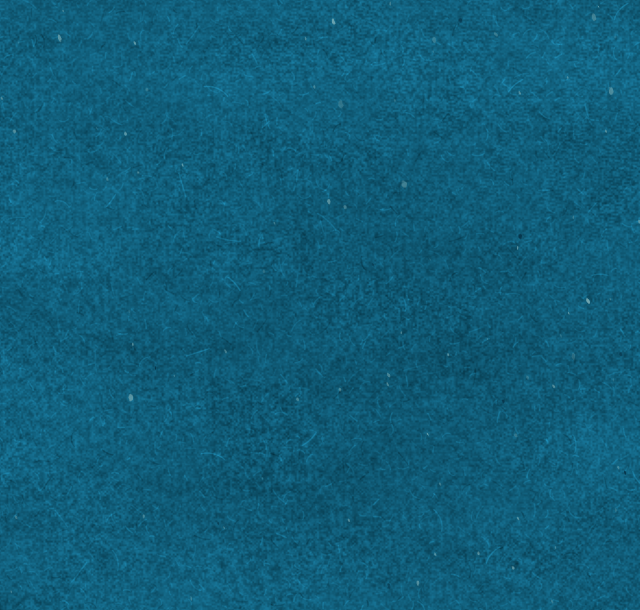
Write a Shadertoy shader that draws this texture.

```glsl
// Blue recycled paper: a teal base with soft horizontal bands and fine grain,
// overlaid with layers of short curved fibres and a few pale flecks.
// Fibres and flecks are scattered one per cell of rotated, jittered grids.

float hash(vec2 p) {
    return fract(sin(dot(p, vec2(127.1, 311.7))) * 43758.55);
}

float noise(vec2 p) {
    vec2 i = floor(p), f = fract(p);
    f = f * f * (3.0 - 2.0 * f);
    return mix(mix(hash(i), hash(i + vec2(1, 0)), f.x),
               mix(hash(i + vec2(0, 1)), hash(i + vec2(1, 1)), f.x), f.y);
}

// Noise centred on zero
float ripple(vec2 p) {
    return noise(p) - 0.5;
}

mat2 rotation(float a) {
    return mat2(cos(a), sin(a), -sin(a), cos(a));
}

// One bent hair in each grid cell, most of them faint
float fibres(vec2 p, float cell, float seed, float pixel) {
    vec2 g = rotation(seed * 1.7) * p / cell + seed * 13.0;
    vec2 id = floor(g);
    vec2 jitter = vec2(hash(id + 0.3), hash(id + 5.7));
    vec2 q = rotation(6.283 * hash(id + 9.1)) * (fract(g) - 0.3 - 0.4 * jitter);
    q.y += (hash(id + 2.9) - 0.5) * 3.0 * q.x * q.x;
    float halfLength = mix(0.08, 0.25, hash(id + 7.3));
    float d = length(vec2(max(abs(q.x) - halfLength, 0.0), q.y)) * cell;
    float strength = pow(hash(id + 4.4), 3.0);
    return strength * (1.0 - smoothstep(0.0, 0.0007 + pixel, d));
}

// Rare angular chips; returns their opacity
float flecks(vec2 p, float cell, float radius, float share, float pixel) {
    vec2 g = p / cell + 31.0;
    vec2 id = floor(g);
    vec2 centre = 0.2 + 0.6 * vec2(hash(id + 1.1), hash(id + 6.2));
    vec2 q = rotation(0.5 * hash(id + 3.8) - 0.5) * (fract(g) - centre) * cell;
    q.x *= mix(1.2, 2.2, hash(id + 8.5));
    q += 0.5 * radius * vec2(ripple(p * 260.0), ripple(p * 260.0 + 40.0));
    float r = radius * mix(0.5, 1.0, hash(id + 2.2));
    float opacity = mix(0.25, 0.9, hash(id + 5.5)) * step(hash(id + 9.9), share);
    return opacity * (1.0 - smoothstep(r - pixel, r + pixel, length(q)));
}

void mainImage(out vec4 fragColor, in vec2 fragCoord) {
    vec2 p = fragCoord / iResolution.y;
    float pixel = 1.0 / iResolution.y;

    // Broad shading: wide bands, cloudy patches and a darker right centre
    float tone = 0.75 * ripple(p * vec2(1.7, 8.0) + 3.0)
               + 0.5 * ripple(p * vec2(4.0, 14.0) + 17.0)
               + 0.4 * ripple(p * vec2(14.0, 30.0) + 8.0);
    vec2 shade = (p - vec2(0.68, 0.42)) / vec2(0.42, 0.24);
    tone += 0.1 - 0.4 * exp(-dot(shade, shade));

    // Thin pale streaks along the grain of the sheet
    float streak = smoothstep(0.8, 1.0, noise(p * vec2(2.5, 55.0) + 60.0));
    tone += 0.35 * streak * noise(p * vec2(60.0, 150.0));

    // Fine grain, rougher in some patches than in others
    float grain = 1.7 * ripple(p * 330.0)
                + 1.2 * ripple(rotation(0.6) * p * 190.0)
                + 0.7 * ripple(rotation(1.1) * p * 75.0);
    tone += grain * mix(0.75, 1.25, noise(p * vec2(7.0, 12.0) + 25.0));

    // Matted fibres; every fourth layer is dark
    for (int i = 0; i < 8; i++) {
        float layer = float(i);
        float weight = i % 4 == 3 ? -1.1 : 1.3;
        tone += weight * fibres(p, 0.024 + 0.004 * layer, layer + 1.0, pixel);
    }
    // Sparse longer, brighter hairs
    tone += 1.8 * fibres(p, 0.085, 11.0, pixel);

    vec3 teal = vec3(0.066, 0.373, 0.485);
    vec3 color = teal + (tone - 0.08) * vec3(0.018, 0.063, 0.08);

    // Pale chips, large and small, and a few dark specks
    vec3 chip = vec3(0.48, 0.68, 0.71);
    color = mix(color, chip, flecks(p, 0.15, 0.0065, 0.3, pixel));
    color = mix(color, chip, 0.8 * flecks(p + 7.3, 0.07, 0.0032, 0.25, pixel));
    color = mix(color, vec3(0.02, 0.19, 0.27), flecks(p + 3.1, 0.2, 0.004, 0.25, pixel));

    fragColor = vec4(clamp(color, 0.0, 1.0), 1.0);
}
```
